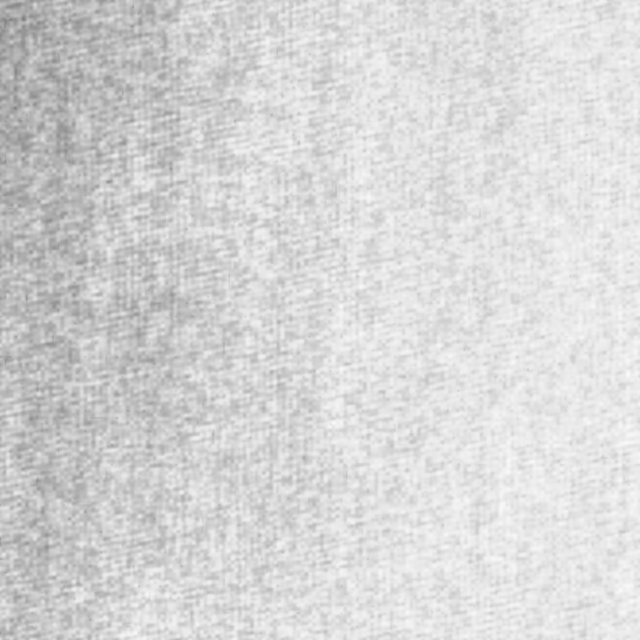
A WebGL 2 fragment shader for this texture:

```glsl
#version 300 es
precision highp float;
// Pale woven cloth, lit from the lower right and fading to grey at the left.
// A smooth light ramp carries soft vertical streaks; slanted weft and upright
// warp threads, broken up by noise, form the grain on top.

#define WEFT_COUNT 92.0
#define WARP_COUNT 96.0
#define WEFT_SLOPE 0.2
#define GRAIN_SCALE 165.0
#define GRAIN_DEPTH 0.125
#define WEFT_DEPTH 0.12
#define WARP_DEPTH 0.075
#define STREAK_DEPTH 0.055
#define CLOUD_DEPTH 0.045
#define CORNER_SHADE 0.11

uniform vec2 u_resolution;
out vec4 fragColor;

const float TAU = 6.2831853;

float hash(vec2 p) {
    return fract(sin(dot(p, vec2(12.9898, 78.233))) * 43758.5453);
}

// Smooth value noise, centred on zero
float noise(vec2 p) {
    vec2 cell = floor(p);
    vec2 f = fract(p);
    f = f * f * (3.0 - 2.0 * f);
    float low = mix(hash(cell), hash(cell + vec2(1.0, 0.0)), f.x);
    float high = mix(hash(cell + vec2(0.0, 1.0)), hash(cell + vec2(1.0, 1.0)), f.x);
    return mix(low, high, f.y) - 0.5;
}

// Broad light: brighter to the right and slightly to the bottom
float lightRamp(vec2 p) {
    float u = p.x + 0.22 * (0.5 - p.y);
    float corner = exp(-5.0 * length((p - vec2(0.0, 1.0)) * vec2(1.5, 0.8)));
    return 0.757 + 0.29 * u - 0.13 * u * u - CORNER_SHADE * corner;
}

// Soft upright bands and cloudy patches
float streaks(vec2 p) {
    float bands = noise(vec2(p.x * 20.0, p.y * 2.5) + 7.0)
                + 0.6 * noise(vec2(p.x * 55.0, p.y * 5.0) + 31.0);
    float clouds = noise(p * vec2(9.0, 6.0) + 53.0);
    return STREAK_DEPTH * bands + CLOUD_DEPTH * clouds;
}

// Thread dashes: stretched noise plus a regular ripple that comes and goes
float weave(vec2 p) {
    vec2 weft = vec2(p.x + WEFT_SLOPE * p.y, p.y - WEFT_SLOPE * p.x);
    float weftDash = noise(weft * vec2(58.0, WEFT_COUNT * 1.75) + 11.0);
    float weftPatch = smoothstep(-0.15, 0.3, noise(p * vec2(10.0, 14.0) + 3.0));
    float weftWobble = 2.5 * noise(weft * vec2(14.0, 24.0) + 19.0);
    float weftRipple = sin(TAU * WEFT_COUNT * weft.y + weftWobble) * weftPatch;

    float warpDash = noise(p * vec2(WARP_COUNT * 1.7, 32.0) + 41.0);
    float warpPatch = smoothstep(-0.15, 0.3, noise(p * vec2(16.0, 7.0) + 67.0));
    float warpWobble = 2.0 * noise(p * vec2(20.0, 6.0) + 83.0);
    float warpRipple = sin(TAU * WARP_COUNT * p.x + warpWobble) * warpPatch;

    return WEFT_DEPTH * (weftDash + 0.17 * weftRipple)
         + WARP_DEPTH * (warpDash + 0.17 * warpRipple);
}

// Fine fibre grain with a few dark pits between threads
float grain(vec2 p) {
    float fibre = noise(p * GRAIN_SCALE + 5.0);
    float pit = smoothstep(0.36, 0.5, noise(p * vec2(120.0, 95.0) + 29.0));
    return GRAIN_DEPTH * fibre - 0.07 * pit;
}

void main() {
    vec2 p = gl_FragCoord.xy / u_resolution;
    // Threads stand out more where the light is weak
    float relief = mix(1.2, 0.8, smoothstep(0.0, 0.9, p.x));
    float shade = lightRamp(p) + streaks(p) * relief;
    shade += (weave(p) + grain(p)) * relief;
    // Roll off the highlights below white
    shade = min(shade, 0.9 + 0.6 * (shade - 0.9));
    fragColor = vec4(vec3(clamp(shade, 0.0, 1.0)), 1.0);
}
```
